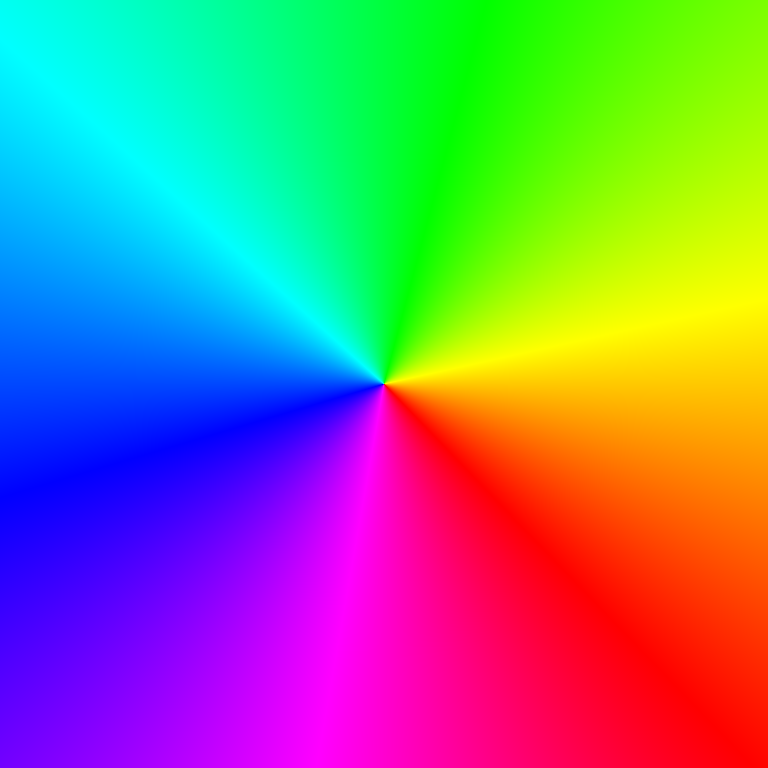
Reproduce this background procedurally as a WebGL 2 fragment shader.

```glsl
#version 300 es
precision highp float;
// A full colour wheel swept around the centre of the canvas.
// The polar angle is mapped through six uneven hue sectors, and the
// resulting hue is turned into a fully saturated colour.

uniform vec2 u_resolution;
out vec4 fragColor;

const float RED_ANGLE = -46.0;

// Widths in degrees, counter-clockwise from red:
// to yellow, green, cyan, blue, magenta and back to red.
const float SECTOR_WIDTHS[6] = float[6](58.5, 62.5, 63.0, 58.5, 63.5, 54.0);

// Counter-clockwise angle from a start direction, in 0..360 degrees.
float sweepAngle(vec2 p, float startAngle) {
    return mod(degrees(atan(p.y, p.x)) - startAngle, 360.0);
}

// Each sector passed adds one to the hue, giving 0..6.
float sectorHue(float angle) {
    float hue = 0.0;
    float sectorStart = 0.0;
    for (int i = 0; i < 6; i++) {
        hue += clamp((angle - sectorStart) / SECTOR_WIDTHS[i], 0.0, 1.0);
        sectorStart += SECTOR_WIDTHS[i];
    }
    return hue;
}

// Saturated colour for a hue in 0..6.
vec3 hueColor(float hue) {
    vec3 channelHue = mod(hue + vec3(0.0, 4.0, 2.0), 6.0);
    return clamp(abs(channelHue - 3.0) - 1.0, 0.0, 1.0);
}

void main() {
    // Centred canvas units; the tiny shift keeps the angle defined at the hub.
    vec2 p = gl_FragCoord.xy / u_resolution - 0.5 + 1e-5;
    fragColor = vec4(hueColor(sectorHue(sweepAngle(p, RED_ANGLE))), 1.0);
}
```
